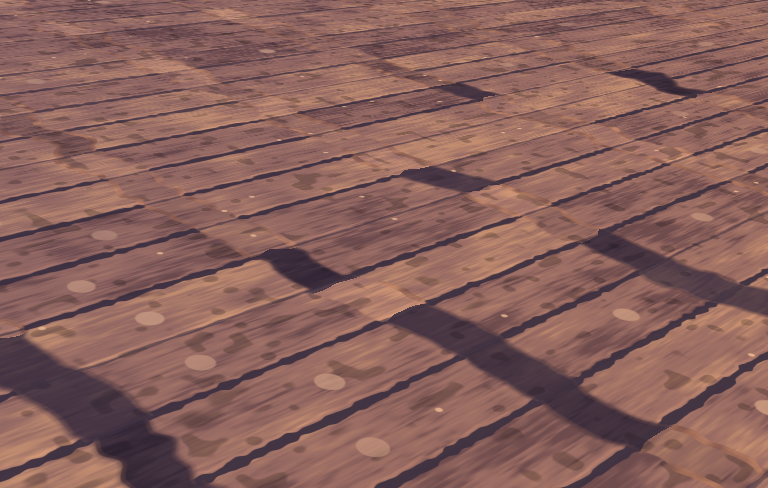
A Shadertoy shader for this texture:

```glsl
// Weathered plank deck in slanted perspective, with dark seams, crossing patch strips and pale plugs

// Shaded tiles of each crossing strip, one bit per plank, nearest strip first
const int SHADED[6] = int[6](992, 736, 1248, 8192, 6144, 0);

float hash(vec2 p) {
    return fract(sin(dot(p, vec2(127.1, 311.7))) * 43758.545);
}

float noise(vec2 p) {
    vec2 i = floor(p), f = fract(p);
    f = f * f * (3.0 - 2.0 * f);
    return mix(mix(hash(i), hash(i + vec2(1, 0)), f.x),
               mix(hash(i + vec2(0, 1)), hash(i + vec2(1, 1)), f.x), f.y);
}

float fbm(vec2 p) {
    float sum = 0.0, amp = 0.5;
    for (int k = 0; k < 4; k++) {
        sum += amp * noise(p);
        p = p * 2.03 + 17.3;
        amp *= 0.5;
    }
    return sum;
}

// Deck coordinates: x counts planks, y counts crossing strips
vec2 deckCoord(vec2 p) {
    float depth = p.y + 0.341 - 0.114 * p.x;     // distance below the tilted horizon
    float plank = ((1.849 - p.x) / depth - 0.096) / 0.228;
    float along = (p.x + 1.237) / depth;
    along = (along / (1.0 + 0.04 * along) - 2.306) / 0.835;
    along -= 0.41 * max(along - 3.0, 0.0);       // far strips lie wider apart
    return vec2(plank, along);
}

vec3 woodColor(vec2 d, float tone) {
    float fibre = noise(vec2(d.x * 19.0, d.y * 7.0));
    float fine = noise(vec2(d.x * 43.0, d.y * 16.0));
    float stain = fbm(vec2(d.x * 2.2, d.y * 5.0) + tone * 31.0);
    float t = 0.47 + 0.42 * (tone - 0.5) + 0.3 * (fibre - 0.5)
            + 0.25 * (fine - 0.5) + 0.8 * (stain - 0.47);
    vec3 c = mix(vec3(0.40, 0.28, 0.30), vec3(0.57, 0.41, 0.39), smoothstep(0.0, 0.45, t));
    c = mix(c, vec3(0.74, 0.55, 0.44), smoothstep(0.4, 1.0, t));
    // Small dark wear marks, drawn out along the grain
    float wear = smoothstep(0.73, 0.86, noise(vec2(d.x * 6.0, d.y * 17.0) + 9.0));
    return c * (1.0 - 0.2 * wear);
}

void mainImage(out vec4 fragColor, in vec2 fragCoord) {
    vec2 p = vec2(fragCoord.x, iResolution.y - fragCoord.y) / iResolution.x;
    vec2 d = deckCoord(p);
    vec2 aa = fwidth(d);
    vec2 cell = floor(d);

    // Planks, each with its own tone
    vec3 color = woodColor(d, hash(cell + 3.0));

    // Pale round plugs, most common on the nearest boards
    vec2 plugAt = vec2(0.47, 0.35 + 0.3 * hash(cell + 7.7));
    float plugDist = length((fract(d) - plugAt) / vec2(0.15, 0.04));
    float plugEdge = max(aa.x / 0.15, aa.y / 0.04) * 0.7;
    float plug = 1.0 - smoothstep(1.0 - plugEdge, 1.0 + plugEdge, plugDist);
    plug *= step(hash(cell + 21.0), cell.y < 0.0 ? 0.85 : 0.25);
    color = mix(color, vec3(0.74, 0.58, 0.50), plug * (0.5 + 0.4 * hash(cell + 5.0)));

    // Crossing strips with a wandering outline
    float strip = round(d.y);
    float wobble = 0.10 * (noise(vec2(d.x * 1.3, strip * 5.0)) - 0.5)
                 + 0.03 * (noise(vec2(d.x * 5.0, strip * 9.0)) - 0.5);
    float tile = hash(vec2(cell.x, strip + 40.0));
    float edgeDist = abs(d.y - strip + wobble) - 0.075 - 0.03 * tile;
    float inStrip = 1.0 - smoothstep(-aa.y, aa.y, edgeDist);
    color = mix(color, woodColor(d + 0.37, tile) * mix(0.9, 1.06, tile), inStrip);

    // Shaded tiles: soft across the strip, ending near the plank seams
    int bits = SHADED[int(clamp(strip + 1.0, 0.0, 5.0))];
    float bend = d.x + 0.25 * (noise(d * vec2(3.0, 14.0)) - 0.5);
    int plank = int(clamp(floor(bend), 0.0, 30.0));
    float shaded = float((bits >> plank) & 1);
    float shade = shaded * (1.0 - smoothstep(-0.015, 0.02, edgeDist));
    color = mix(color, color * vec3(0.36, 0.37, 0.47) + vec3(0.06, 0.05, 0.08), shade);

    // Warm resin line round the strips
    float rimWidth = 0.006 + 0.008 * noise(d * vec2(4.0, 9.0));
    float rim = 1.0 - smoothstep(rimWidth, rimWidth + aa.y, abs(edgeDist));
    rim *= (1.0 - 0.8 * shaded) * smoothstep(0.15, 0.6, noise(d * vec2(2.5, 6.0) + 4.0));
    vec3 resin = mix(vec3(0.40, 0.26, 0.25), vec3(0.80, 0.56, 0.42), noise(d * 8.0));
    color = mix(color, resin, 0.65 * rim);

    // Dark seams: ragged, some worn thin, nearly closed within the strips
    float seam = round(d.x);
    float worn = step(hash(vec2(seam, cell.y + 60.0)), 0.27);
    float seamWidth = 0.052 + 0.045 * (noise(vec2(d.y * 38.0, seam * 7.0)) - 0.5);
    seamWidth *= mix(1.0, 0.45, max(worn, inStrip * (1.0 - shaded)));
    float seamDist = abs(d.x - seam + 0.03 * (noise(vec2(d.y * 12.0, seam)) - 0.5));
    float groove = 1.0 - smoothstep(seamWidth - aa.x * 0.6, seamWidth + aa.x * 0.6, seamDist);
    float fade = mix(0.93, 0.55, smoothstep(12.0, 19.0, d.x));
    fade *= 1.0 - 0.45 * max(worn, inStrip);
    color = mix(color, vec3(0.22, 0.18, 0.25), groove * fade);

    // A lit lip beside each groove
    float lip = smoothstep(0.04, 0.0, abs(d.x - seam - seamWidth - 0.035));
    color += vec3(0.07, 0.05, 0.03) * lip * (1.0 - groove) * (1.0 - shade);

    // Scattered bright grit
    vec2 gritGrid = d * vec2(5.0, 18.0);
    float grit = step(0.985, hash(floor(gritGrid) + 80.0));
    grit *= 1.0 - smoothstep(0.1, 0.25, length(fract(gritGrid) - 0.5));
    color = mix(color, vec3(0.92, 0.76, 0.60), 0.7 * grit);

    // Cool, dim light far left; warm light near right
    float warmth = clamp(0.25 + 0.6 * p.x + 0.7 * p.y, 0.0, 1.0);
    color *= mix(vec3(0.92, 0.92, 1.0), vec3(1.08, 1.05, 1.0), warmth);
    fragColor = vec4(clamp(color, 0.0, 1.0), 1.0);
}
```
